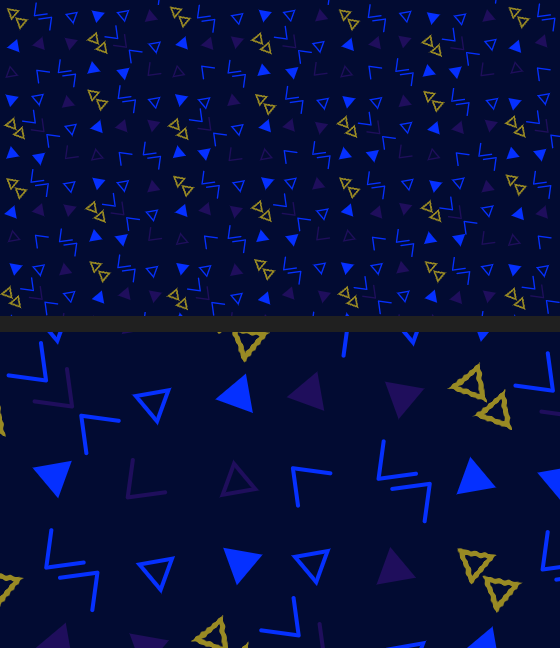
Top: the whole. Bottom: its middle third, enlarged.
A WebGL 2 fragment shader for this pattern:

```glsl
#version 300 es
precision highp float;
// Scattered triangles and chevrons in blue, violet and gold on dark navy.
// A jittered grid repeats an 18-slot motif in brick order; each slot picks a
// shape, an angle and an ink, drawn with signed distance functions.

uniform vec2 u_resolution;
out vec4 fragColor;

const float ROWS = 11.3;                  // grid rows per canvas height
const vec2 GRID_SHIFT = vec2(5.05, 0.76);
const float RADIUS = 0.275;               // triangle centre to corner
const float ARM = 0.45;                   // chevron arm length
const float HALF_OPENING = 0.65;          // radians
const float STROKE = 0.024;               // half width of thin lines
const float GOLD_STROKE = 0.031;

const vec3 NAVY = vec3(0.008, 0.042, 0.195);
const vec3 BLUE = vec3(0.02, 0.19, 1.0);
const vec3 VIOLET = vec3(0.12, 0.055, 0.36);
const vec3 GOLD = vec3(0.60, 0.54, 0.14);

const int SOLID = 0, OUTLINE = 1, TRI_PAIR = 2;
const int CHEVRON = 3, CHEVRON_PAIR = 4, CLUSTER = 5;

// Motif slots: three rows of six, from the bottom up
const int SHAPES[18] = int[18](
  SOLID, CHEVRON, OUTLINE, CHEVRON, CHEVRON_PAIR, SOLID,
  CLUSTER, OUTLINE, SOLID, SOLID, SOLID, TRI_PAIR,
  OUTLINE, SOLID, TRI_PAIR, CHEVRON_PAIR, OUTLINE, SOLID);
const float ANGLES[18] = float[18](
  40., 45., 100., -45., 45., 100.,
  135., 40., 70., 70., 20., 70.,
  40., 100., 20., 45., 40., 20.);
const int INKS[18] = int[18](
  0, 1, 1, 0, 0, 0,
  0, 0, 0, 1, 1, 2,
  0, 1, 2, 0, 0, 0);

float hash(vec2 p) {
  return fract(sin(dot(p, vec2(127.1, 311.7))) * 43758.5453);
}

vec2 jitter(vec2 id, float amount) {
  return amount * (vec2(hash(id), hash(id + 37.3)) - 0.5);
}

// Brings the direction at the given angle onto the x axis
vec2 turn(vec2 p, float degrees) {
  float a = radians(degrees), c = cos(a), s = sin(a);
  return vec2(c * p.x + s * p.y, c * p.y - s * p.x);
}

float triangle(vec2 p, float angle) {
  p = turn(p, angle);
  return max(0.866 * abs(p.y) + 0.5 * p.x, -p.x) - 0.5 * RADIUS;
}

float outline(float d, float halfWidth) {
  return abs(d + halfWidth) - halfWidth;
}

float chevron(vec2 p, float angle) {
  p = turn(p, angle);
  p.y = abs(p.y);
  vec2 dir = vec2(cos(HALF_OPENING), sin(HALF_OPENING));
  return length(p - dir * clamp(dot(p, dir), 0.0, ARM)) - STROKE;
}

// Two chevrons, mirrored through the centre
float chevronPair(vec2 p, vec2 corner, float angle) {
  return min(chevron(p - corner, angle), chevron(-p - corner, angle));
}

// Two slightly rough outlines stepping down to the right
float trianglePair(vec2 p, float angle) {
  vec2 shift = vec2(0.15, -0.165);
  float d = min(outline(triangle(p - shift, angle), GOLD_STROKE),
                outline(triangle(p + shift, angle), GOLD_STROKE));
  return d + 0.01 * sin(55.0 * p.x) * sin(48.0 * p.y);
}

float motif(vec2 p, int shape, float angle) {
  if (shape == SOLID) return triangle(p, angle);
  if (shape == OUTLINE) return outline(triangle(p, angle), STROKE);
  if (shape == TRI_PAIR) return trianglePair(p, angle);
  if (shape == CHEVRON) return chevron(p + turn(vec2(0.2, 0.0), -angle), angle);
  if (shape == CHEVRON_PAIR) return chevronPair(p, vec2(-0.305, 0.03), angle);
  return chevronPair(p, vec2(-0.21, 0.21), angle);
}

float coverage(float d, float pixel) {
  return clamp(0.5 - d / pixel, 0.0, 1.0);
}

void main() {
  float pixel = ROWS / u_resolution.y;
  vec2 p = gl_FragCoord.xy * pixel + GRID_SHIFT;
  vec3 color = NAVY;

  for (int j = -1; j <= 1; j++) {
    for (int i = -1; i <= 1; i++) {
      vec2 cell = floor(p) + vec2(i, j);
      // Each band of three rows moves half a motif sideways
      float band = floor(cell.y / 3.0);
      vec2 slot = mod(vec2(cell.x + 3.0 * band, cell.y), vec2(6.0, 3.0));
      int k = int(slot.x + 6.0 * slot.y + 0.5);
      vec2 q = p - cell - 0.5 - jitter(slot, 0.16) - jitter(cell + 11.0, 0.18);

      if (SHAPES[k] == CLUSTER) {
        float ghost = chevron(q - vec2(0.1, -0.1), ANGLES[k]);
        color = mix(color, VIOLET, coverage(ghost, pixel));
      }
      vec3 ink = INKS[k] == 0 ? BLUE : INKS[k] == 1 ? VIOLET : GOLD;
      color = mix(color, ink, coverage(motif(q, SHAPES[k], ANGLES[k]), pixel));
    }
  }
  fragColor = vec4(color, 1.0);
}
```
